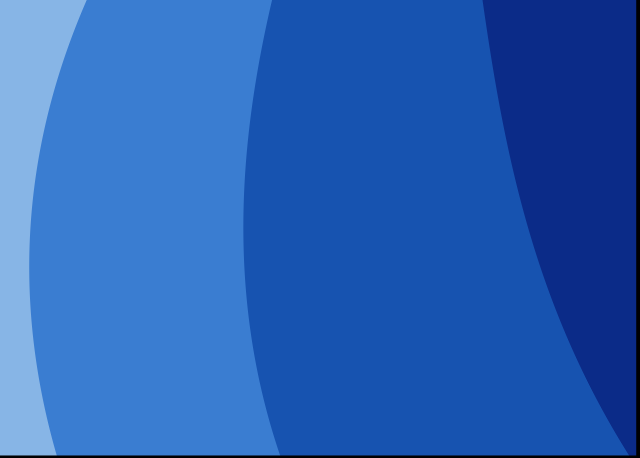
Reproduce this background procedurally as a Shadertoy shader.

```glsl
const vec3 PALE_BLUE  = vec3(0.530, 0.708, 0.900);
const vec3 SKY_BLUE   = vec3(0.227, 0.490, 0.820);
const vec3 ROYAL_BLUE = vec3(0.090, 0.325, 0.690);
const vec3 NAVY       = vec3(0.043, 0.169, 0.533);
const vec3 BLACK      = vec3(0.0, 0.0, 0.006);

// Cubic coefficients of each band's left edge, by depth below the top
const vec4 SKY_EDGE   = vec4(0.1355, -0.3120, 0.2772, -0.0109);
const vec4 ROYAL_EDGE = vec4(0.4251, -0.1683, 0.1320,  0.0502);
const vec4 NAVY_EDGE  = vec4(0.7539,  0.1020, 0.0369,  0.0926);

// Frame thickness: right side, bottom side
const vec2 FRAME = vec2(0.0059, 0.0055);

// Coverage to the right of a curved edge, smoothed over one pixel
float rightOf(vec4 edge, vec2 uv) {
    float depth = 1.0 - uv.y;
    float edgeX = dot(edge, vec4(1.0, depth, depth * depth, depth * depth * depth));
    return clamp((uv.x - edgeX) * iResolution.x + 0.5, 0.0, 1.0);
}

void mainImage(out vec4 fragColor, in vec2 fragCoord) {
    vec2 uv = fragCoord / iResolution.xy;

    // Curved bands, light to dark
    vec3 color = PALE_BLUE;
    color = mix(color, SKY_BLUE, rightOf(SKY_EDGE, uv));
    color = mix(color, ROYAL_BLUE, rightOf(ROYAL_EDGE, uv));
    color = mix(color, NAVY, rightOf(NAVY_EDGE, uv));

    // Thin dark frame along the right and bottom
    vec2 inset = vec2(1.0 - uv.x, uv.y) - FRAME;
    vec2 inside = clamp(inset * iResolution.xy + 0.5, 0.0, 1.0);
    color = mix(BLACK, color, inside.x * inside.y);

    fragColor = vec4(color, 1.0);
}
```
